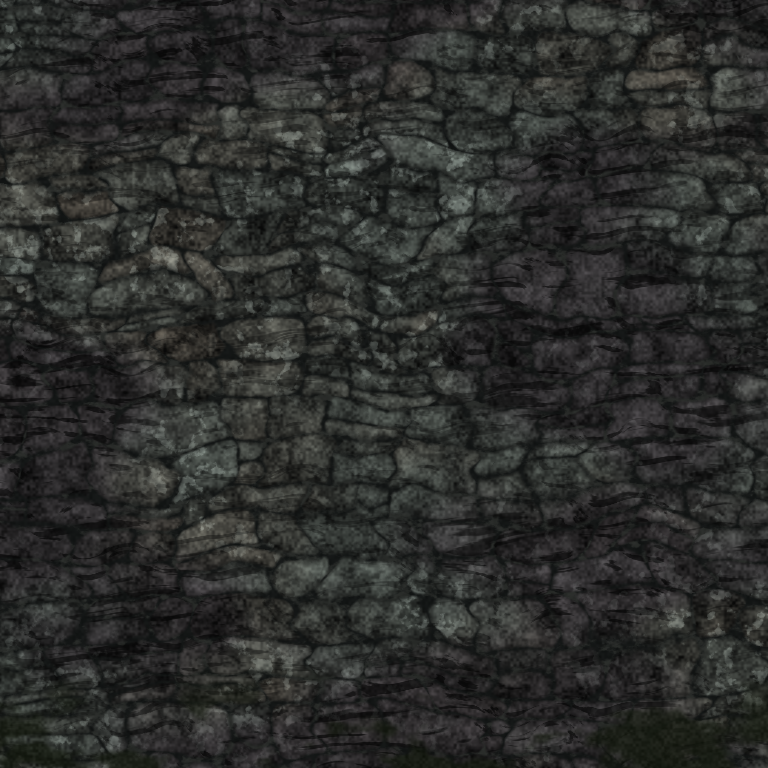
This texture is drawn by a WebGL 2 fragment shader. Its source:

```glsl
#version 300 es
precision highp float;

uniform vec2 u_resolution;
out vec4 fragColor;

const vec2 STONES = vec2(12.0, 20.0);

float hash(vec2 p) {
    vec3 h = fract(vec3(p.xyx) * vec3(0.1031, 0.1030, 0.0973));
    h += dot(h, h.yzx + 33.33);
    return fract((h.x + h.y) * h.z);
}

float noise(vec2 p) {
    vec2 i = floor(p), f = fract(p);
    f = f * f * (3.0 - 2.0 * f);
    return mix(mix(hash(i), hash(i + vec2(1, 0)), f.x),
               mix(hash(i + vec2(0, 1)), hash(i + vec2(1, 1)), f.x), f.y);
}

float fbm(vec2 p) {
    float sum = 0.0, amp = 0.533;
    for (int i = 0; i < 4; i++) {
        sum += amp * noise(p);
        p = mat2(1.6, 1.2, -1.2, 1.6) * p + 17.3;
        amp *= 0.5;
    }
    return sum;
}

// Lower and upper joint around x on a line of unevenly spaced joints.
vec2 span(float x, float seed, float jitter) {
    float i = floor(x);
    float joint = i + jitter * hash(vec2(i, seed));
    return x < joint ? vec2(i - 1.0 + jitter * hash(vec2(i - 1.0, seed)), joint)
                     : vec2(joint, i + 1.0 + jitter * hash(vec2(i + 1.0, seed)));
}

float roundBox(vec2 p, vec2 halfSize, float radius) {
    vec2 d = abs(p) - halfSize + radius;
    return length(max(d, 0.0)) + min(max(d.x, d.y), 0.0) - radius;
}

// Signed distance to the stone, its relative height, and two random values.
vec4 stoneAt(vec2 uv) {
    vec2 q = uv * STONES;
    q.y += 0.75 * (noise(q * vec2(0.8, 0.5) + 4.0) - 0.5);
    q.x += 0.5 * (noise(q * vec2(0.6, 0.9) + 31.0) - 0.5);
    q += 0.22 * (vec2(noise(q * 2.7), noise(q * 2.7 + 50.0)) - 0.5);

    vec2 rows = span(q.y, 7.0, 0.55);
    float course = floor(rows.x * 64.0);
    q.x += 9.0 * hash(vec2(course, 3.0));
    vec2 cols = span(q.x, course, 0.75);
    vec2 id = vec2(floor(cols.x * 64.0), course);

    // Some stones are split into two thin slabs.
    if (hash(id + 11.0) > 0.72) {
        float cut = mix(rows.x, rows.y, 0.35 + 0.3 * hash(id + 23.0));
        rows = q.y < cut ? vec2(rows.x, cut) : vec2(cut, rows.y);
        id.y = floor(rows.x * 64.0) + 0.5;
    }
    vec2 low = vec2(cols.x, rows.x), high = vec2(cols.y, rows.y);
    vec2 halfSize = 0.5 * (high - low) / STONES;
    vec2 local = (q - 0.5 * (low + high)) / STONES;
    float radius = min(halfSize.x, halfSize.y) * (0.35 + 0.5 * hash(id + 5.0));
    float d = roundBox(local, halfSize - 0.0014, radius);
    return vec4(d, local.y / halfSize.y, hash(id + 41.0), hash(id + 67.0));
}

void main() {
    vec2 uv = gl_FragCoord.xy / u_resolution;
    float pixel = 1.0 / u_resolution.y;

    vec4 stone = stoneAt(uv);
    float blotch = fbm(uv * 42.0);
    float grain = noise(uv * 270.0) - 0.5;
    float d = stone.x + 0.005 * (fbm(uv * 95.0 + 8.0) - 0.5);
    float face = 1.0 - smoothstep(-0.0018 - pixel, 0.0012 + pixel, d);
    float bevel = smoothstep(0.001, -0.009, d);

    // Broad weathering: dark slate bands and warmer areas.
    float slate = smoothstep(0.48, 0.68, fbm(uv * vec2(2.6, 4.5) + 12.0));
    float warm = smoothstep(0.35, 0.7, fbm(uv * 4.0 + 60.0));

    // Stone face with mottling, grain and soft light from above.
    float light = 0.212 + 0.075 * (stone.z - 0.5) + 0.27 * (blotch - 0.5);
    light += 0.13 * grain + 0.07 * (noise(uv * 135.0 + 5.0) - 0.5);
    light += 0.016 * stone.y;
    light *= mix(0.74, 1.05, bevel) * mix(1.04, 0.76, slate);
    vec3 tint = mix(vec3(0.95, 1.03, 0.97), vec3(1.06, 1.0, 0.9), warm * stone.w);
    tint = mix(tint, vec3(1.03, 0.96, 1.02), 0.8 * slate);
    vec3 color = light * tint;

    // Thin horizontal cracks between layers of rock.
    float strata = fbm(uv * vec2(20.0, 115.0) + 3.0 * noise(uv * 18.0));
    float crack = smoothstep(0.57, 0.69, strata);
    color *= 1.0 - crack * mix(0.32, 0.6, slate);

    // Pale lichen in scattered clusters.
    float cluster = smoothstep(0.45, 0.7, fbm(uv * 9.0 + 25.0));
    float lichen = smoothstep(0.55, 0.7, fbm(uv * 80.0 + 70.0));
    color += vec3(0.14, 0.15, 0.145) * lichen * (0.3 + 0.9 * cluster) * (1.0 - 0.6 * slate);

    // Dark joints holding bits of rubble.
    float rubble = smoothstep(0.45, 0.7, fbm(uv * vec2(70.0, 110.0) + 90.0));
    vec3 joint = mix(vec3(0.075, 0.085, 0.083), vec3(0.16, 0.17, 0.16), rubble);
    color = mix(joint + 0.03 * grain, color, face);

    // Moss near the foot of the wall.
    float moss = smoothstep(0.5, 0.64, fbm(uv * vec2(11.0, 20.0) + 33.0));
    moss *= smoothstep(0.15, 0.04, uv.y);
    color = mix(color, vec3(0.085, 0.105, 0.065) + 0.05 * grain, 0.8 * moss);

    fragColor = vec4(max(color, vec3(0.035)), 1.0);
}
```
